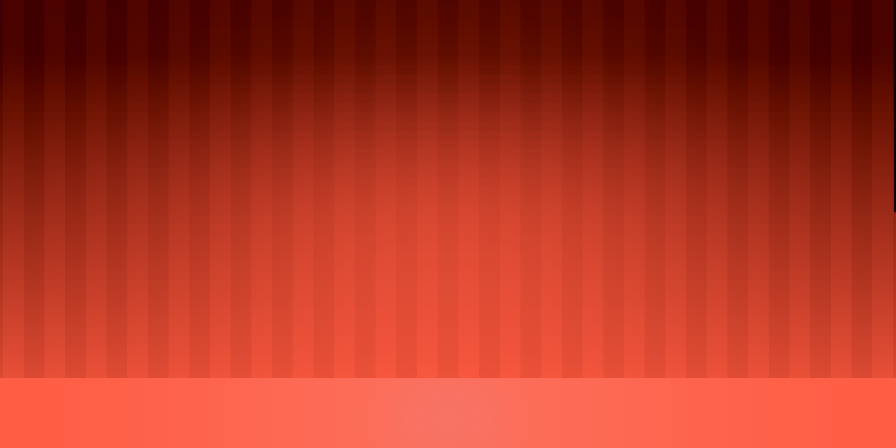
This background is drawn by a Shadertoy shader. Its source:

```glsl
const vec3 WALL_DARK = vec3(0.27, 0.0, -0.05);
const vec3 WALL_BRIGHT = vec3(0.985, 0.348, 0.25);
const vec3 FLOOR_EDGE = vec3(1.0, 0.36, 0.26);
const vec3 FLOOR_MIDDLE = vec3(0.99, 0.432, 0.352);
const vec3 FLOOR_CORE = vec3(0.97, 0.45, 0.395);
const vec3 SHADOW = vec3(0.06, 0.0, 0.0);

const float FLOOR_HEIGHT = 0.156;
const float STRIPE_PERIOD = 0.0462;
const float STRIPE_DEPTH = 0.07;
const float ROW_COUNT = 48.0;
const float ROW_STEPPING = 0.5;
const vec2 GLOW_CENTER = vec2(0.5, 0.58);
const vec2 GLOW_SPREAD = vec2(0.235, 0.26);
const float GLOW_STRENGTH = 0.36;
const vec2 CORE_CENTER = vec2(0.5, 0.065);
const vec2 CORE_SPREAD = vec2(0.045, 0.075);
const float FLOOR_SPREAD = 0.22;
const float SLIT_WIDTH = 0.002;
const float SLIT_BOTTOM = 0.526;

// Bell-shaped falloff, with the offset measured in spreads
float bell(vec2 offset) {
    return exp(-0.5 * dot(offset, offset));
}

// Antialiased step, one pixel wide
float edge(float limit, float value, float pixel) {
    return smoothstep(limit - 0.5 * pixel, limit + 0.5 * pixel, value);
}

// 1 inside the dark stripes, one of which is centered on the canvas
float stripeMask(float x) {
    float pixel = 1.0 / (iResolution.x * STRIPE_PERIOD);
    float fromCenter = abs(fract((x - 0.5) / STRIPE_PERIOD + 0.5) - 0.5);
    return 1.0 - edge(0.25, fromCenter, pixel);
}

vec3 wallColor(vec2 uv) {
    // Faint horizontal rows in the shading
    float row = (floor(uv.y * ROW_COUNT) + 0.5) / ROW_COUNT;
    float height = mix(uv.y, row, ROW_STEPPING);

    float glow = bell((vec2(uv.x, height) - GLOW_CENTER) / GLOW_SPREAD);
    float light = max(1.07 - 1.2 * height, 0.02) + GLOW_STRENGTH * glow;

    // Stripes fade where the wall is lit most strongly
    float depth = STRIPE_DEPTH * (1.0 - 0.5 * glow);
    light -= depth * stripeMask(uv.x);
    return mix(WALL_DARK, WALL_BRIGHT, min(light, 1.02));
}

vec3 floorColor(vec2 uv) {
    float middle = bell(vec2((uv.x - 0.5) / FLOOR_SPREAD, 0.0));
    float core = bell((uv - CORE_CENTER) / CORE_SPREAD);
    vec3 color = mix(FLOOR_EDGE, FLOOR_MIDDLE, middle);
    return mix(color, FLOOR_CORE, core);
}

void mainImage(out vec4 fragColor, in vec2 fragCoord) {
    vec2 uv = fragCoord / iResolution.xy;
    vec2 pixel = 1.0 / iResolution.xy;

    // Floor in front of the wall
    float wall = edge(FLOOR_HEIGHT, uv.y, pixel.y);
    vec3 color = mix(floorColor(uv), wallColor(uv), wall);

    // Thin shadow along the upper right border
    float slit = edge(1.0 - SLIT_WIDTH, uv.x, pixel.x) * edge(SLIT_BOTTOM, uv.y, pixel.y);
    color = mix(color, SHADOW, slit);
    fragColor = vec4(clamp(color, 0.0, 1.0), 1.0);
}
```
